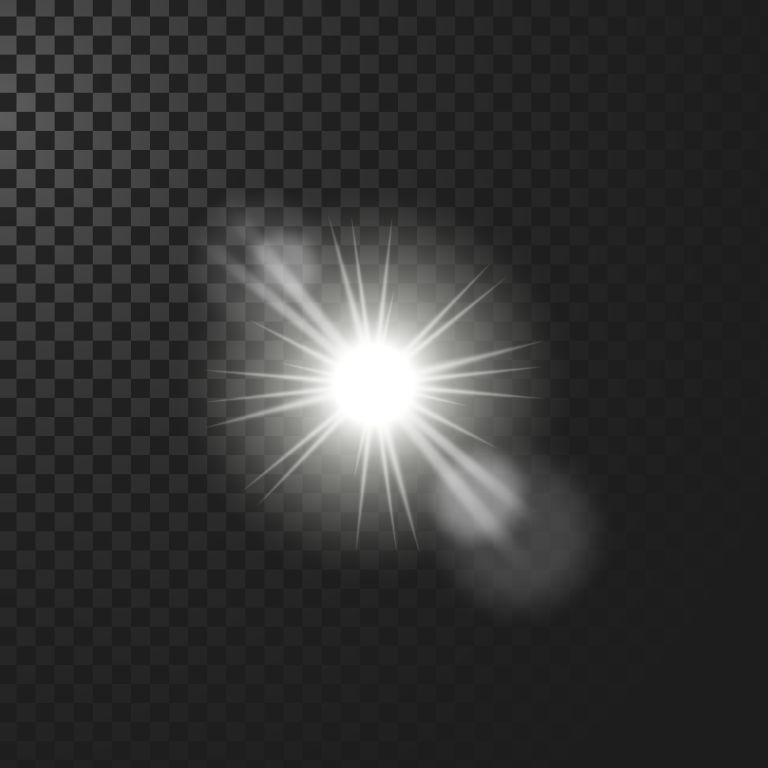
This background is drawn by a Shadertoy shader. Its source:

```glsl
// White starburst with lens ghosts over a dark checkerboard that fades away.
#define BURST_CENTER vec2(0.487, 0.4995)
#define CHECK_SIZE 0.02483
#define CHECK_OFFSET vec2(0.0215)
#define CHECK_GAIN 0.27
#define HALO_GAIN 0.50
#define CORE_GAIN 1.60
#define CORE_RADIUS 0.075
#define RAY_GAIN 0.78
#define BEAM_GAIN 0.50

const vec3 BASE = vec3(0.114);
const vec3 WARM_WHITE = vec3(1.0, 1.0, 0.985);
const vec3 HALO_TINT = vec3(0.97, 0.97, 0.935);
const vec3 GHOST_TINT = vec3(0.94, 0.94, 0.95);

// Each needle: angle in degrees, reach, half width.
const int NEEDLES = 11;
const vec3 needles[NEEDLES] = vec3[](
    vec3(105.1, 0.228, 0.0078), vec3(97.7, 0.220, 0.0050),
    vec3(83.8, 0.220, 0.0050), vec3(78.0, 0.125, 0.0040),
    vec3(46.1, 0.220, 0.0058), vec3(39.0, 0.222, 0.0055),
    vec3(14.4, 0.228, 0.0080), vec3(6.0, 0.220, 0.0048),
    vec3(-4.8, 0.222, 0.0048), vec3(-13.0, 0.125, 0.0040),
    vec3(-27.4, 0.182, 0.0065));

vec3 screenBlend(vec3 below, vec3 light) {
    return 1.0 - (1.0 - below) * (1.0 - clamp(light, 0.0, 1.0));
}

// Distance along and across a line through the origin.
vec2 lineCoords(vec2 p, float degrees_) {
    float a = radians(degrees_);
    vec2 dir = vec2(cos(a), sin(a));
    return abs(vec2(dot(p, dir), p.x * dir.y - p.y * dir.x));
}

// Two-sided ray that tapers to a point.
float needle(vec2 p, vec3 shape) {
    vec2 q = lineCoords(p, shape.x);
    float t = min(q.x / shape.y, 1.0);
    float width = shape.z * (1.0 - t) + 0.0008;
    float across = q.y / width;
    return pow(1.0 - t, 0.65) * exp(-across * across);
}

// Two-sided ray that widens and ends softly.
float beam(vec2 p, float angle, float reach, float halfWidth) {
    vec2 q = lineCoords(p, angle);
    float t = q.x / reach;
    float across = q.y / (halfWidth * (0.5 + 0.65 * t));
    return (1.0 - smoothstep(0.35, 1.05, t)) * exp(-pow(across, 3.0));
}

// Blurred disc.
float ghost(vec2 p, vec2 center, float radius) {
    return 1.0 - smoothstep(0.5, 1.15, length(p - center) / radius);
}

// Smooth-edged checker, 0 or 1, counted from the upper left.
float checker(vec2 uv, float pixel) {
    vec2 cell = (vec2(uv.x, 1.0 - uv.y) - CHECK_OFFSET) / CHECK_SIZE;
    vec2 wave = sin(3.14159 * cell) * CHECK_SIZE / (1.5708 * pixel);
    wave = clamp(wave, -1.0, 1.0);
    return 0.5 + 0.5 * wave.x * wave.y;
}

void mainImage(out vec4 fragColor, in vec2 fragCoord) {
    float pixel = 1.0 / min(iResolution.x, iResolution.y);
    vec2 uv = (fragCoord - 0.5 * iResolution.xy) * pixel + 0.5;
    vec2 p = uv - BURST_CENTER;
    float r = length(p);

    // Checkerboard, lit from the upper left
    float lit = max(exp(-2.2 * length(uv - vec2(0.0, 0.85))) - 0.08, 0.0);
    vec3 color = BASE + CHECK_GAIN * lit * mix(0.12, 1.0, checker(uv, pixel));

    // Wide halo
    float halo = HALO_GAIN * (1.0 - smoothstep(0.06, 0.265, r));
    color = screenBlend(color, HALO_TINT * halo);

    // Lens ghosts on the diagonal
    color = screenBlend(color, GHOST_TINT * 0.13 * ghost(uv, vec2(0.340, 0.655), 0.095));
    color = screenBlend(color, GHOST_TINT * 0.27 * ghost(uv, vec2(0.371, 0.655), 0.047));
    color = screenBlend(color, GHOST_TINT * 0.17 * ghost(uv, vec2(0.675, 0.307), 0.112));
    color = screenBlend(color, GHOST_TINT * 0.36 * ghost(uv, vec2(0.622, 0.354), 0.066));

    // Rays
    for (int i = 0; i < NEEDLES; i++) {
        color = screenBlend(color, WARM_WHITE * RAY_GAIN * needle(p, needles[i]));
    }
    color = screenBlend(color, GHOST_TINT * BEAM_GAIN * beam(p, -50.4, 0.315, 0.0125));
    color = screenBlend(color, GHOST_TINT * BEAM_GAIN * beam(p, -40.0, 0.295, 0.0095));

    // White core
    float core = CORE_GAIN * exp(-r * r / (CORE_RADIUS * CORE_RADIUS));
    color = screenBlend(color, WARM_WHITE * core);

    fragColor = vec4(color, 1.0);
}
```
